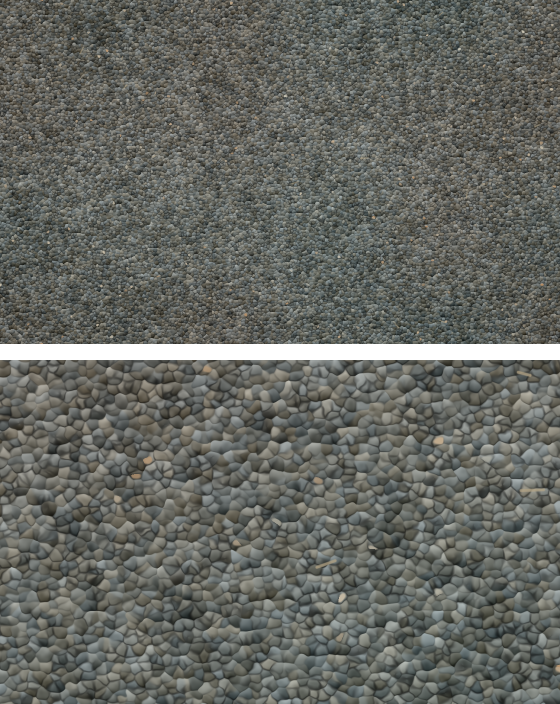
Top: the whole. Bottom: its middle third, enlarged.
Write a Shadertoy shader that draws this texture.

```glsl
const vec2  GRAINS = vec2(174.0, 118.0);     // stone grains across and up the tile
const vec2  WARP   = vec2(230.0, 150.0);     // roughens the grain outlines
const vec2  GRIT   = vec2(310.0, 200.0);     // fine surface roughness
const vec2  PATCHES = vec2(120.0, 84.0);     // where gaps open or close
const vec2  CLUMPS = vec2(46.0, 30.0);       // small groups of grains
const vec2  STAINS = vec2(5.0, 3.0);         // broad worn areas
const vec2  FLECKS = vec2(16.0, 10.0);       // cells that may hold a straw sliver
const vec3  STONE  = vec3(0.412, 0.424, 0.401);
const vec3  WARM_SHIFT = vec3(0.050, 0.004, -0.050);
const vec3  TEAL_SHIFT = vec3(-0.014, 0.006, 0.012);
const vec3  PALE_SPECK = vec3(0.78, 0.77, 0.71);
const vec3  RUST_SPECK = vec3(0.72, 0.56, 0.40);
const vec3  STRAW      = vec3(0.70, 0.64, 0.52);
const vec2  LIGHT = vec2(-0.05, 0.19);       // slope shading, lit from above
const float WARP_AMOUNT  = 0.45;
const float SOFT_BLEND   = 14.0;             // higher gives harder grain borders
const float TONE_SPREAD  = 0.22;
const float GRIT_AMOUNT  = 0.09;
const float CLUMP_AMOUNT = 0.08;
const float STAIN_AMOUNT = 0.045;
const float EDGE_DIM     = 0.016;
const float CRACK_DEPTH  = 0.48;
const float CRACK_WIDTH  = 0.42;
const float SPECK_SHARE  = 0.008;
const float FLECK_SHARE  = 0.10;
const float FLECK_WIDTH  = 0.0014;
const float TAU = 6.2831853;
const int   SAMPLES = 2;                     // supersampling per axis

// Integer hash: three values in 0..1 for a wrapped cell
vec3 hash3(vec2 cell, vec2 period, uint seed) {
    uvec3 v = uvec3(uvec2(mod(cell + 0.5, period)), seed);
    v = v * 1664525u + 1013904223u;
    v.x += v.y * v.z; v.y += v.z * v.x; v.z += v.x * v.y;
    v ^= v >> 16u;
    v.x += v.y * v.z; v.y += v.z * v.x; v.z += v.x * v.y;
    return vec3(v >> 8u) / 16777216.0;
}

// Three channels of value noise that wrap after one tile, -0.5..0.5
vec3 noise(vec2 uv, vec2 period, uint seed) {
    vec2 p = uv * period, i = floor(p), f = p - i;
    f = f * f * (3.0 - 2.0 * f);
    vec3 a = hash3(i, period, seed), b = hash3(i + vec2(1, 0), period, seed);
    vec3 c = hash3(i + vec2(0, 1), period, seed), d = hash3(i + vec2(1, 1), period, seed);
    return mix(mix(a, b, f.x), mix(c, d, f.x), f.y) - 0.5;
}

// Coverage of a thin sliver lying inside its own cell
float fleck(vec2 uv, float aspect, float blur) {
    vec2 p = uv * FLECKS, cell = floor(p);
    vec3 place = hash3(cell, FLECKS, 11u);
    vec3 form = hash3(cell, FLECKS, 12u);
    vec2 q = (p - cell - 0.3 - 0.4 * place.xy) / FLECKS * vec2(aspect, 1.0);
    float angle = (form.x - 0.3) * 0.4 * TAU;
    vec2 dir = vec2(cos(angle), sin(angle));
    float halfLength = mix(0.004, 0.011, form.y);
    float dist = length(q - dir * clamp(dot(q, dir), -halfLength, halfLength));
    return step(place.z, FLECK_SHARE)
         * (1.0 - smoothstep(FLECK_WIDTH - blur, FLECK_WIDTH + blur, dist));
}

vec3 asphalt(vec2 uv, float aspect, float blur) {
    // Grains with rough outlines, blended softly into each other
    vec2 p = uv * GRAINS + noise(uv, WARP, 9u).xy * WARP_AMOUNT;
    vec2 base = floor(p), id = base, toGrain = vec2(0.0);
    float near = 8.0, second = 8.0, total = 0.0;
    vec3 grain = vec3(0.0);
    for (int y = -1; y <= 1; y++)
    for (int x = -1; x <= 1; x++) {
        vec2 cell = base + vec2(x, y);
        vec2 offset = p - cell - hash3(cell, GRAINS, 1u).xy;
        float dist = length(offset);
        float weight = exp(-SOFT_BLEND * dist * dist);
        grain += hash3(cell, GRAINS, 2u) * weight;
        toGrain += offset * weight;
        total += weight;
        if (dist < near) {
            second = near; near = dist; id = cell;
        } else second = min(second, dist);
    }
    grain /= total;
    toGrain /= total;

    // Brightness: grain tone, slope, roughness and broad wear
    vec3 broad = noise(uv, STAINS, 4u);
    float stain = broad.x + 0.5 * noise(uv, STAINS * 3.0, 5u).x;
    float tone = (grain.x - 0.5) * TONE_SPREAD + dot(toGrain, LIGHT)
               + noise(uv, GRIT, 6u).x * GRIT_AMOUNT
               + noise(uv, CLUMPS, 7u).x * CLUMP_AMOUNT + stain * STAIN_AMOUNT
               - EDGE_DIM * (cos(TAU * uv.x) + cos(TAU * uv.y));

    // Hue: brown to blue-grey grains over teal drifts
    vec3 color = STONE + tone + WARM_SHIFT * (grain.y - 0.5) + TEAL_SHIFT * 2.0 * broad.y;

    // Broken shadows, deepest under the lower side of a grain
    float gap = 1.0 - smoothstep(0.0, CRACK_WIDTH, second - near);
    float depth = clamp(0.5 + 1.2 * noise(uv, PATCHES, 8u).x - 0.6 * toGrain.y, 0.0, 1.0);
    color *= 1.0 - CRACK_DEPTH * gap * depth;

    // Pale and rusty specks and straw
    vec3 speck = hash3(id, GRAINS, 3u);
    float isSpeck = step(speck.x, SPECK_SHARE) * (1.0 - smoothstep(0.3, 0.6, near));
    color = mix(color, mix(PALE_SPECK, RUST_SPECK, speck.y), isSpeck * mix(0.5, 1.0, speck.z));
    return mix(color, STRAW, 0.75 * fleck(uv, aspect, blur));
}

void mainImage(out vec4 fragColor, in vec2 fragCoord) {
    float aspect = iResolution.x / iResolution.y;
    float blur = 0.7 / iResolution.y;
    vec3 sum = vec3(0.0);
    for (int j = 0; j < SAMPLES; j++)
    for (int i = 0; i < SAMPLES; i++) {
        vec2 shift = (vec2(i, j) + 0.5) / float(SAMPLES) - 0.5;
        sum += asphalt((fragCoord + shift) / iResolution.xy, aspect, blur);
    }
    fragColor = vec4(clamp(sum / float(SAMPLES * SAMPLES), 0.0, 1.0), 1.0);
}
```
